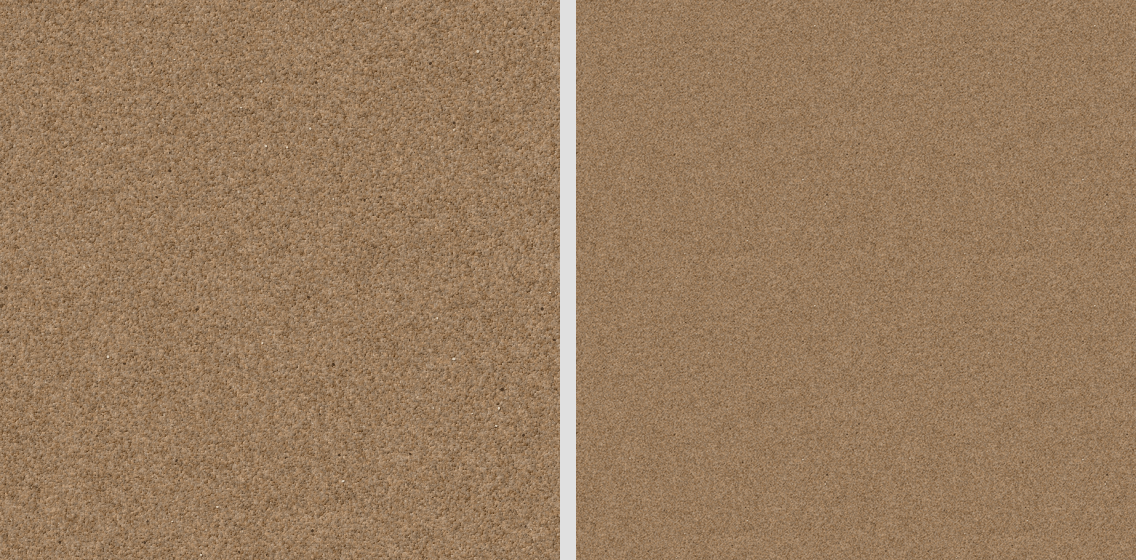
Left, the tile; right, the same tile 2 across and 2 down.
This texture is drawn by a Shadertoy shader. Its source:

```glsl
const vec3 SAND = vec3(0.599, 0.483, 0.365);
const vec3 WARMTH = vec3(0.030, 0.0, -0.030);
const vec3 DARK_SPECK = vec3(0.25, 0.17, 0.10);
const vec3 PALE_SPECK = vec3(0.90, 0.85, 0.77);
const vec2 LIGHT = vec2(-0.71, 0.71);

// Whole numbers of cells across the canvas
const int DUST_CELLS = 350;
const int GRAIN_CELLS = 205;
const int CLUMP_CELLS = 74;
const int PATCH_CELLS = 10;
const int SPECK_CELLS = 24;
const int CRUMB_CELLS = 64;

const float DUST_CONTRAST = 0.175;
const float GRAIN_CONTRAST = 0.095;
const float CLUMP_CONTRAST = 0.028;
const float PATCH_CONTRAST = 0.007;
const float SLOPE = 0.75;
const float PIT_START = 0.05;
const float PIT_DEPTH = 0.5;
const float SPECK_RADIUS = 0.0024;
const float CRUMB_RADIUS = 0.0015;
const int SAMPLES = 2;

// Integer hash of a cell that wraps at the canvas edges
vec3 cellHash(ivec2 cell, int cells, int seed) {
    ivec2 wrapped = (cell + cells) % cells;
    uvec3 v = uvec3(wrapped, seed) * 1664525u + 1013904223u;
    v.x += v.y * v.z; v.y += v.z * v.x; v.z += v.x * v.y;
    v ^= v >> 16u;
    v.x += v.y * v.z; v.y += v.z * v.x; v.z += v.x * v.y;
    return vec3(v >> 8u) / 16777216.0;
}

// Blended cellular relief: x is the lit tone, y the hue variation
vec2 cellRelief(vec2 uv, int cells, float sharpness, int seed) {
    vec2 p = uv * float(cells);
    ivec2 base = ivec2(floor(p));
    vec3 sum = vec3(0.0, 0.0, 1e-6);
    for (int y = -1; y <= 1; y++)
    for (int x = -1; x <= 1; x++) {
        ivec2 cell = base + ivec2(x, y);
        vec3 h = cellHash(cell, cells, seed);
        vec2 offset = p - vec2(cell) - h.xy;
        // Weight fades to zero inside the searched cells
        float weight = pow(max(1e-4, 1.0 - dot(offset, offset)), sharpness);
        float tone = h.z - 0.5 + SLOPE * dot(offset, LIGHT);
        sum += weight * vec3(tone, fract(h.z * 57.0) - 0.5, 1.0);
    }
    return sum.xy / sum.z;
}

// Sparse tilted ovals, each kept inside its own cell
float specks(vec2 uv, int cells, float share, float radius, float pixel, int seed) {
    vec2 p = uv * float(cells);
    ivec2 cell = ivec2(floor(p));
    vec3 place = cellHash(cell, cells, seed);
    vec3 shape = cellHash(cell, cells, seed + 1);
    vec2 offset = (fract(p) - mix(vec2(0.2), vec2(0.8), place.xy)) / float(cells);
    float angle = 6.2832 * shape.x;
    vec2 axis = vec2(cos(angle), sin(angle));
    vec2 local = vec2(dot(offset, axis), dot(offset, vec2(-axis.y, axis.x)));
    local.y *= mix(1.0, 1.8, shape.y);
    float edge = length(local) - radius * mix(0.6, 1.3, shape.z);
    return step(place.z, share) * (1.0 - smoothstep(-0.6 * pixel, 0.6 * pixel, edge));
}

void mainImage(out vec4 fragColor, in vec2 fragCoord) {
    vec2 uv = fragCoord / iResolution.xy;
    float pixel = 1.0 / min(iResolution.x, iResolution.y);

    // Dust and grains, averaged over the pixel
    vec2 fine = vec2(0.0);
    for (int j = 0; j < SAMPLES; j++)
    for (int i = 0; i < SAMPLES; i++) {
        vec2 jitter = (vec2(i, j) + 0.5) / float(SAMPLES) - 0.5;
        vec2 point = (fragCoord + jitter) / iResolution.xy;
        vec2 dust = cellRelief(point, DUST_CELLS, 9.0, 1);
        vec2 grain = cellRelief(point, GRAIN_CELLS, 8.0, 2);
        fine += vec2(DUST_CONTRAST * dust.x + GRAIN_CONTRAST * grain.x, dust.y + grain.y);
    }
    fine /= float(SAMPLES * SAMPLES);

    // Clumps and faint broad patches
    float tone = fine.x
        + CLUMP_CONTRAST * cellRelief(uv, CLUMP_CELLS, 4.0, 3).x
        + PATCH_CONTRAST * cellRelief(uv, PATCH_CELLS, 3.0, 4).x;
    tone -= PIT_DEPTH * max(0.0, -tone - PIT_START);
    vec3 color = SAND + tone + WARMTH * fine.y;

    // Small crumbs, then the few larger specks with a shadow side
    float darkCrumb = specks(uv, CRUMB_CELLS, 0.09, CRUMB_RADIUS, pixel, 11);
    float paleCrumb = specks(uv, CRUMB_CELLS, 0.07, CRUMB_RADIUS, pixel, 21);
    color = mix(color, DARK_SPECK, 0.55 * darkCrumb);
    color = mix(color, PALE_SPECK, 0.50 * paleCrumb);

    float darkSpeck = specks(uv, SPECK_CELLS, 0.09, SPECK_RADIUS, pixel, 31);
    float shadow = specks(uv + LIGHT * SPECK_RADIUS, SPECK_CELLS, 0.05, SPECK_RADIUS, pixel, 41);
    float paleSpeck = specks(uv, SPECK_CELLS, 0.05, SPECK_RADIUS, pixel, 41);
    color = mix(color, DARK_SPECK, 0.85 * darkSpeck);
    color = mix(color, DARK_SPECK, 0.45 * shadow);
    color = mix(color, PALE_SPECK, 0.90 * paleSpeck);

    fragColor = vec4(clamp(color, 0.0, 1.0), 1.0);
}
```
